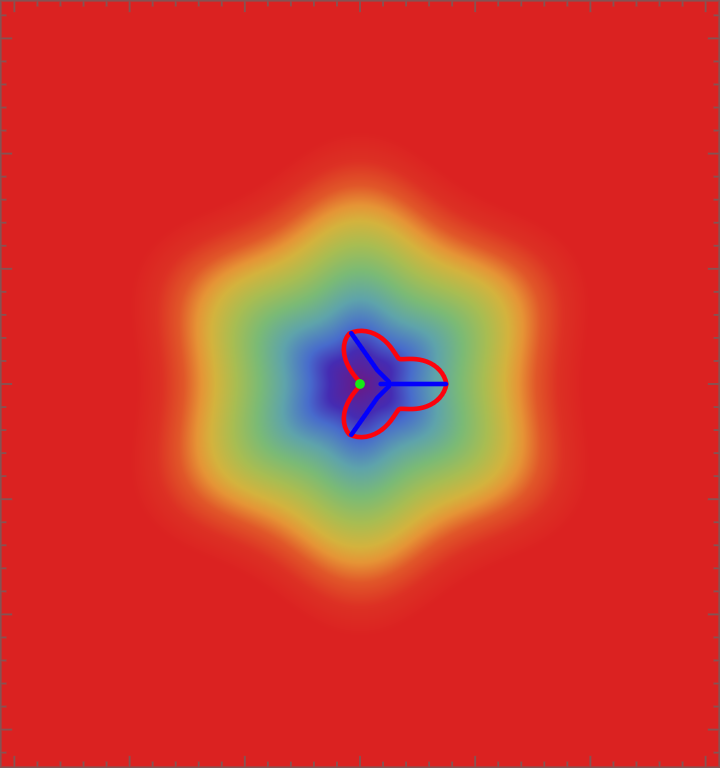
A Shadertoy shader for this background:

```glsl
// Heat map of a six-fold well in a ticked frame, with a three-lobed curve at its centre
const float PI = 3.14159;

float segmentDistance(vec2 p, vec2 a, vec2 b) {
    vec2 ab = b - a;
    return length(p - a - ab * clamp(dot(p - a, ab) / dot(ab, ab), 0.0, 1.0));
}

// Coverage of a shape whose signed distance is d
float cover(float d, float pixel) {
    return clamp(0.5 - d / pixel, 0.0, 1.0);
}

// Colour ramp from violet through green to red; w holds the radius of each stop
vec3 heatColor(float radius) {
    const vec4 stops[11] = vec4[11](
        vec4(0.42, 0.10, 0.52, 0.00), vec4(0.27, 0.17, 0.70, 0.28),
        vec4(0.28, 0.42, 0.80, 0.46), vec4(0.37, 0.64, 0.67, 0.69),
        vec4(0.48, 0.73, 0.46, 0.92), vec4(0.66, 0.74, 0.32, 1.14),
        vec4(0.83, 0.70, 0.24, 1.33), vec4(0.90, 0.58, 0.21, 1.46),
        vec4(0.88, 0.34, 0.16, 1.62), vec4(0.865, 0.19, 0.14, 1.82),
        vec4(0.86, 0.135, 0.13, 2.05));
    vec3 color = stops[0].rgb;
    for (int i = 1; i < 11; i++) {
        float t = clamp((radius - stops[i - 1].w) / (stops[i].w - stops[i - 1].w), 0.0, 1.0);
        color = mix(color, stops[i].rgb, t);
    }
    return color;
}

// Point on the upper half of the lobed curve, angle from 0 to PI
vec2 lobePoint(float angle) {
    const float notch = 1.15, peak = 2.23;
    bool front = angle < notch;
    float t = front ? angle / notch
                    : abs(angle - peak) / (angle < peak ? peak - notch : PI - peak);
    float bump = mix(1.0 - t, 0.5 + 0.5 * cos(PI * t), 0.65);
    float radius = 0.237 + (front ? 0.27 : 0.315) * bump;
    return vec2(0.243, 0.0) + radius * vec2(cos(angle), sin(angle));
}

// Tick marks along one edge: s runs along it, depth is the distance from it
float ticks(float s, float depth, float pixel) {
    float minorTick = max(abs(s - 0.2 * round(s / 0.2)) - 0.008, depth - 0.055);
    float majorTick = max(abs(s - round(s)) - 0.008, depth - 0.105);
    return cover(min(minorTick, majorTick), pixel);
}

void mainImage(out vec4 fragColor, in vec2 fragCoord) {
    // One unit is one major tick interval
    float pixel = 20.0 / 3.0 / iResolution.y;
    vec2 p = (fragCoord - 0.5 * iResolution.xy) * pixel;

    // Six-fold radial well
    float radius = length(p) * (1.0 + 0.06 * cos(6.0 * atan(p.y, p.x + 1e-6)));
    vec3 color = heatColor(radius);

    // Lobed outline, mirrored about the horizontal axis
    vec2 q = vec2(p.x, abs(p.y));
    float outline = 1e3;
    vec2 previous = lobePoint(0.0);
    for (int i = 1; i <= 48; i++) {
        vec2 next = lobePoint(PI * float(i) / 48.0);
        outline = min(outline, segmentDistance(q, previous, next));
        previous = next;
    }
    color = mix(color, vec3(0.99, 0.01, 0.05), cover(outline - 0.020, pixel));

    // Branching spokes
    float spokes = segmentDistance(q, vec2(0.18, 0.0), vec2(0.745, 0.0));
    spokes = min(spokes, segmentDistance(q, vec2(-0.075, 0.44), vec2(0.15, 0.12)));
    spokes = min(spokes, segmentDistance(q, vec2(0.15, 0.12), vec2(0.25, 0.02)));
    color = mix(color, vec3(0.01, 0.0, 0.99), cover(spokes - 0.020, pixel));

    // Centre dot
    color = mix(color, vec3(0.08, 0.93, 0.08), cover(length(p) - 0.042, pixel));

    // Frame and ticks
    vec2 depth = 0.5 * iResolution.xy * pixel - abs(p);
    float frame = cover(min(depth.x, depth.y) - 0.014, pixel);
    frame = max(frame, max(ticks(p.x, depth.y, pixel), ticks(p.y, depth.x, pixel)));
    color = mix(color, vec3(0.46, 0.36, 0.36), 0.85 * frame);

    fragColor = vec4(color, 1.0);
}
```
